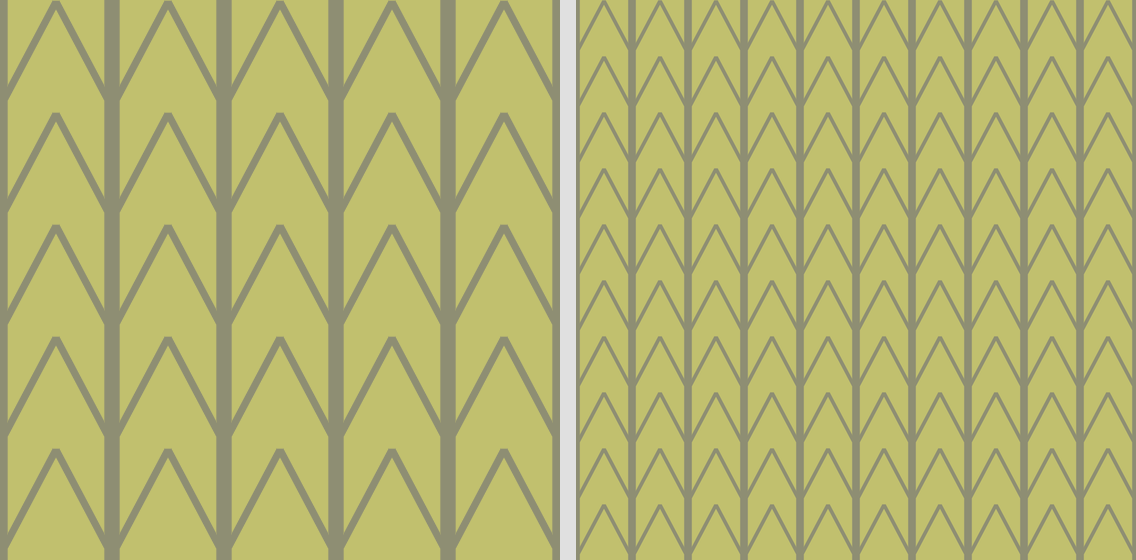
Left, the tile; right, the same tile 2 across and 2 down.
Write a WebGL 1 fragment shader that draws this pattern.

```glsl
precision highp float;
// Five columns of stacked, flat-topped chevrons between broad vertical stems.

uniform vec2 u_resolution;

// Coverage of a shape from its signed distance, softened over one pixel.
float coverage(float dist, float pixel) {
    return clamp(0.5 - dist / pixel, 0.0, 1.0);
}

// Chevron pointing up; x runs from the column axis, y down from the cell top.
float chevron(vec2 p) {
    float slope = 1.89;
    float limbs = abs(p.y - 0.016 - slope * abs(p.x)) / length(vec2(slope, 1.0)) - 0.032;
    float flatTop = 0.006 - p.y;
    return max(limbs, flatTop);
}

void main() {
    vec2 grid = 5.0 * gl_FragCoord.xy / u_resolution;
    float pixel = 5.0 / min(u_resolution.x, u_resolution.y);

    // One cell per repeat, with the stems on its left and right edges.
    vec2 cell = vec2(fract(grid.x) - 0.5, 1.0 - fract(grid.y));
    float stem = 0.4315 - abs(cell.x);

    float ink = coverage(min(stem, chevron(cell)), pixel);
    vec3 ground = vec3(0.755, 0.752, 0.432);
    vec3 line = vec3(0.557, 0.557, 0.451);
    gl_FragColor = vec4(mix(ground, line, ink), 1.0);
}
```
